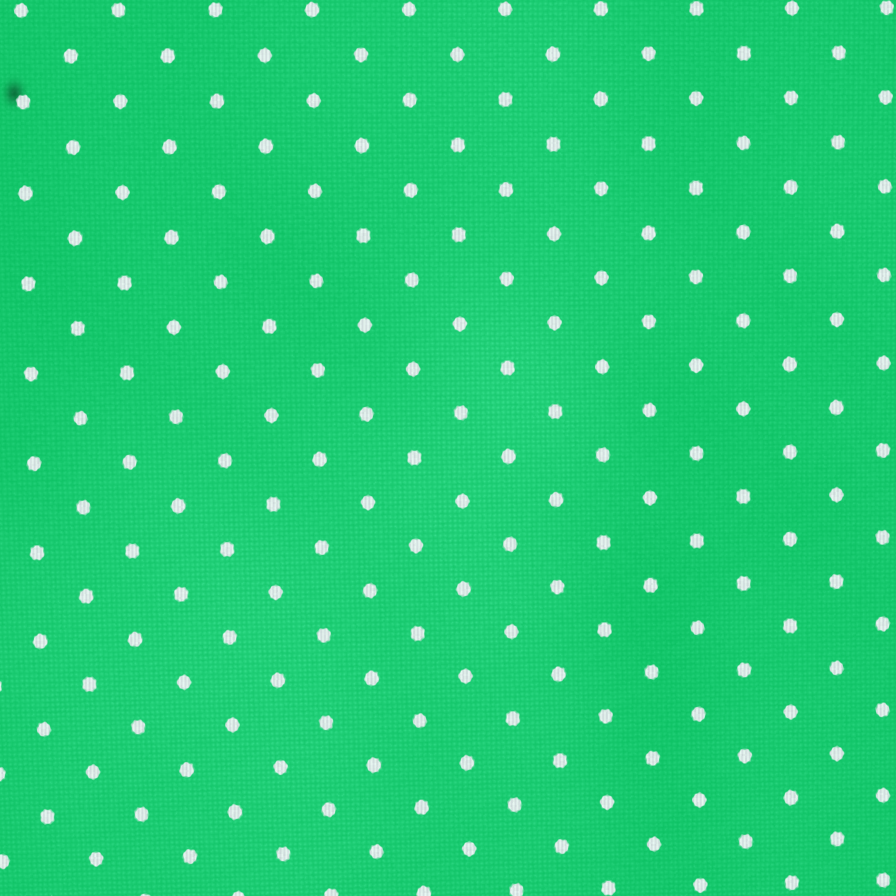
Give the GLSL for this pattern, as a three.js fragment shader.

```glsl
#define CLOTH_DARK vec3(0.045, 0.755, 0.385)
#define CLOTH_LIGHT vec3(0.175, 0.845, 0.515)
#define DOT_WHITE vec3(0.89, 0.95, 0.93)
#define DOT_GREY vec3(0.82, 0.87, 0.87)
#define DOT_RADIUS 0.0079
#define DOT_WEAR 0.0007
#define THREADS vec2(19.0, 18.0)
#define WEAVE_DEPTH 0.5
#define STITCH_PITCH 0.0042
#define STAIN_AT vec2(0.016, 0.104)

varying vec2 vUv;

float hash(vec2 p) {
  return fract(sin(dot(p, vec2(127.1, 311.7))) * 4375.85);
}

// Slightly skewed, foreshortened cloth: lattice column and row to canvas
vec2 clothToCanvas(vec2 c) {
  float x = 0.0234 + 0.00247 * c.y + 0.00009 * c.y * c.y
          + (0.1089 - 0.00042 * c.y) * c.x - 0.00017 * c.x * c.x;
  float y = 0.0117 + 0.1026 * c.y - 0.00029 * c.y * c.y
          - (0.00033 + 0.00026 * c.y) * c.x;
  return vec2(x, y);
}

// Inverse of the above by fixed-point refinement
vec2 canvasToCloth(vec2 p) {
  vec2 c = p / vec2(0.108, 0.1);
  for (int i = 0; i < 6; i++) c -= (clothToCanvas(c) - p) / vec2(0.106, 0.1);
  return c;
}

float glow(vec2 p, vec2 center, vec2 size) {
  vec2 d = (p - center) / size;
  return exp(-dot(d, d));
}

// Broad uneven light over the cloth
float sheen(vec2 p) {
  float s = 0.36 + 0.05 * sin(p.x * 9.0 + p.y * 5.0) * sin(p.y * 8.0 - p.x * 3.0);
  s += 0.03 * sin(p.x * 23.0 - p.y * 14.0 + 2.0 * sin(p.y * 7.0));
  s += 0.28 * glow(p, vec2(0.30, 0.74), vec2(0.30, 0.28));
  s += 0.26 * glow(p, vec2(0.56, 0.42), vec2(0.13, 0.30));
  s += 0.10 * glow(p, vec2(0.55, 0.05), vec2(0.25, 0.15));
  s -= 0.16 * glow(p, vec2(0.73, 0.68), vec2(0.09, 0.35));
  s -= 0.16 * glow(p, vec2(0.0, 0.22), vec2(0.16, 0.40));
  return s;
}

// Woven mesh of small raised points, fading out when too fine to draw
float weave(vec2 cloth) {
  vec2 t = cloth * THREADS;
  vec2 w = fwidth(t);
  vec2 wave = cos(6.2832 * t) * (1.0 - smoothstep(0.35, 0.6, w));
  float uneven = 0.7 + 0.6 * hash(floor(t));
  return (0.35 * wave.x + 0.4 * wave.y + 0.25 * wave.x * wave.y) * uneven;
}

// x: coverage of the embroidered dot, y: its stitch shade
vec2 embroideredDot(vec2 p, vec2 site, float px) {
  vec2 v = p - clothToCanvas(site);
  float seed = hash(site * 2.0 + 17.0);
  float ragged = sin(v.x * 850.0 + seed * 6.3) * sin(v.y * 700.0 + seed * 11.0);
  float radius = DOT_RADIUS * (0.97 + 0.06 * seed) + DOT_WEAR * ragged;
  float d = length(v * vec2(1.02, 0.98)) - radius;
  float cover = 1.0 - smoothstep(-0.7 * px - 0.0006, 0.7 * px + 0.0006, d);
  float stitch = 0.5 + 0.5 * cos(6.2832 * v.x / STITCH_PITCH + seed * 4.0);
  return vec2(cover, stitch);
}

void main() {
  vec2 p = vec2(vUv.x, 1.0 - vUv.y);
  float px = fwidth(vUv.x);
  vec2 cloth = canvasToCloth(p);

  // Ground with sheen and mesh
  float light = sheen(p);
  float mesh = weave(cloth) * WEAVE_DEPTH * (0.35 + 0.65 * light);
  float grain = hash(floor(cloth * THREADS * 2.0)) - 0.5;
  vec3 color = mix(CLOTH_DARK, CLOTH_LIGHT, light + mesh + 0.18 * grain);

  // Small soft stain
  color *= 1.0 - 0.4 * glow(p, STAIN_AT, vec2(0.009, 0.011));

  // Two interleaved lattices of dots
  vec2 even = embroideredDot(p, floor(cloth + 0.5), px);
  vec2 odd = embroideredDot(p, floor(cloth) + 0.5, px);
  vec2 spot = even.x > odd.x ? even : odd;
  vec3 thread = mix(DOT_GREY, DOT_WHITE, spot.y) + 0.04 * grain;
  color = mix(color, thread, spot.x);

  gl_FragColor = vec4(color, 1.0);
}
```
